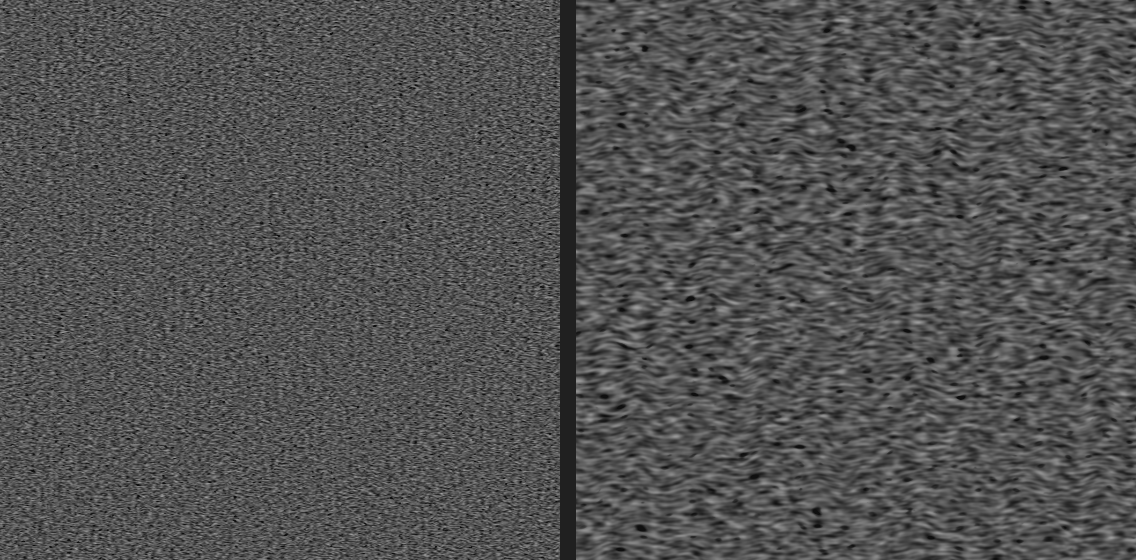
Left: the whole. Right: its middle third, enlarged.
Reproduce this texture procedurally as a three.js fragment shader.

```glsl
// Dark grey woven felt: short, mostly horizontal fibre streaks with small pits.
// Flattened gradient noise, leaning both ways and slightly bent, gives even
// streaks and hairlines; ragged ellipses in two grids punch the dark pits.

varying vec2 vUv;

float hash(vec2 p) {
  return fract(sin(dot(p, vec2(127.1, 311.7))) * 43758.5453);
}

float valueNoise(vec2 p) {
  vec2 cell = floor(p);
  vec2 f = fract(p);
  f = f * f * (3.0 - 2.0 * f);
  float low = mix(hash(cell), hash(cell + vec2(1.0, 0.0)), f.x);
  float high = mix(hash(cell + vec2(0.0, 1.0)), hash(cell + vec2(1.0, 1.0)), f.x);
  return mix(low, high, f.y);
}

// Slope of a random direction at one lattice corner
float slope(vec2 cell, vec2 f, vec2 corner) {
  float angle = 6.2832 * hash(cell + corner);
  return dot(vec2(cos(angle), sin(angle)), f - corner);
}

float gradientNoise(vec2 p) {
  vec2 cell = floor(p);
  vec2 f = fract(p);
  vec2 s = f * f * (3.0 - 2.0 * f);
  float low = mix(slope(cell, f, vec2(0.0)), slope(cell, f, vec2(1.0, 0.0)), s.x);
  float high = mix(slope(cell, f, vec2(0.0, 1.0)), slope(cell, f, vec2(1.0)), s.x);
  return mix(low, high, s.y);
}

// One layer of streaks: lean tilts them, size counts them across and up
float streaks(vec2 uv, float lean, vec2 size) {
  return gradientNoise(vec2(uv.x + 0.3 * lean * uv.y, uv.y - lean * uv.x) * size + size.yx);
}

// Fibre brightness around zero, from strands to fine grain
float fibres(vec2 uv) {
  float strands = streaks(uv, 0.17, vec2(86.0, 190.0));
  float threads = streaks(uv, -0.15, vec2(122.0, 300.0));
  float hairs = streaks(uv, 0.05, vec2(150.0, 520.0));
  float grain = valueNoise(uv * vec2(330.0, 600.0) + 81.7) - 0.5;
  return 0.16 * strands + 0.23 * threads + 0.20 * hairs + 0.10 * grain;
}

// Flattened pits, one at most per cell, tilted, with edges frayed by the fibres
float pits(vec2 uv, vec2 grid, float share, float fray) {
  vec2 p = uv * grid;
  vec2 cell = floor(p);
  vec2 jitter = vec2(hash(cell + 3.1), hash(cell + 7.7)) - 0.5;
  vec2 d = fract(p) - 0.5 - 0.36 * jitter;
  d.y += d.x * (hash(cell + 19.3) - 0.5);
  float size = mix(0.2, 0.32, hash(cell + 11.9));
  float present = step(hash(cell + 23.5), share);
  return present * (1.0 - smoothstep(0.3 * size, size, length(d) + fray));
}

void main() {
  // Uneven weave: bend the rows a little
  vec2 bend = vec2(valueNoise(vUv * 55.0), valueNoise(vUv * vec2(65.0, 45.0) + 51.0)) - 0.5;
  vec2 uv = vUv + bend * vec2(0.004, 0.004);

  float fibre = fibres(uv);
  float fray = max(0.0, 0.8 * fibre + 0.03);
  float grey = 0.328 + 1.02 * fibre;

  // Frequent shallow dashes, then a few deep round pits
  grey -= 0.13 * pits(uv, vec2(76.0, 140.0), 0.36, fray);
  grey -= 0.20 * pits(uv + 0.37, vec2(64.0, 88.0), 0.06, fray);

  gl_FragColor = vec4(vec3(clamp(grey, 0.06, 0.62)), 1.0);
}
```
